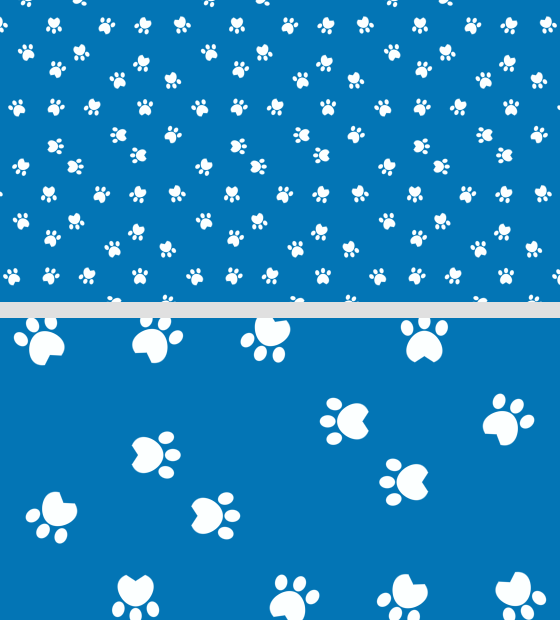
Top, the full canvas; bottom, a detail of the centre.
Write a Shadertoy shader that draws this pattern.

```glsl
// White paw prints scattered on a flat blue ground. Ten prints and their half-turn
// copies fill one cell of a slightly sheared lattice; each print is a notched pad
// and three oval toes, drawn with distance functions.

const float CANVAS_WIDTH = 768.0;              // design units across the canvas
const vec2  COLUMN_STEP  = vec2(251.0, 0.0);   // lattice step across
const vec2  ROW_STEP     = vec2(-7.0, 231.5);  // lattice step down
const vec2  TURN_SUM     = vec2(273.0, 182.3); // twice the half-turn centre

const vec3 BLUE  = vec3(0.01, 0.46, 0.71);
const vec3 WHITE = vec3(0.99, 1.00, 1.00);

const vec2  PAD_CENTER   = vec2(0.0, -3.7);
const vec2  PAD_RADII    = vec2(8.1, 7.6);
const float PAD_TAPER    = 0.025;              // narrows the pad towards the toes
const float NOTCH_DEPTH  = 4.0;                // notch tip below the pad centre
const float NOTCH_SLOPE  = 0.65;
const vec2  TOE_RADII    = vec2(2.8, 3.6);
const vec2  MIDDLE_TOE   = vec2(0.0, 8.2);
const vec2  SIDE_TOE     = vec2(7.9, 5.2);
const float SIDE_TILT    = 0.25;

// Centre x, centre y (downwards), heading in degrees clockwise from up
const int PRINT_COUNT = 10;
const vec3 PRINTS[PRINT_COUNT] = vec3[](
    vec3( 74.0,  34.5, 180.0), vec3(145.5,  35.5,  25.0),
    vec3(197.0,  35.0, 211.0), vec3(249.0,  34.0, 150.0),
    vec3( 37.0,  72.0, 337.0), vec3( 78.0,  95.5,  25.0),
    vec3(110.5,  72.0, 161.0), vec3(163.0, 185.3, 270.0),
    vec3(236.5, 185.0,  36.0), vec3( 75.8, 200.7,  90.0));

mat2 rotation(float a) {
    float c = cos(a), s = sin(a);
    return mat2(c, s, -s, c);
}

float ellipseDistance(vec2 p, vec2 radii) {
    float k = length(p / radii);
    float g = length(p / (radii * radii));
    return k * (k - 1.0) / max(g, 1e-4);
}

// Rounded pad with a V cut into its heel
float padDistance(vec2 p) {
    vec2 q = p - PAD_CENTER;
    float body = ellipseDistance(vec2(q.x * (1.0 + PAD_TAPER * q.y), q.y), PAD_RADII);
    float notch = -(q.y + NOTCH_DEPTH + NOTCH_SLOPE * abs(q.x))
                / length(vec2(1.0, NOTCH_SLOPE));
    return max(body, notch);
}

// Paw pointing along +y
float pawDistance(vec2 p) {
    p.x = abs(p.x);
    float middle = ellipseDistance(p - MIDDLE_TOE, TOE_RADII);
    float side = ellipseDistance(rotation(SIDE_TILT) * (p - SIDE_TOE), TOE_RADII);
    return min(padDistance(p), min(middle, side));
}

// Shortest offset on the sheared lattice
vec2 wrapToCell(vec2 p) {
    p -= ROW_STEP * round(p.y / ROW_STEP.y);
    return p - COLUMN_STEP * round(p.x / COLUMN_STEP.x);
}

float printsDistance(vec2 p) {
    float d = 1e3;
    for (int i = 0; i < PRINT_COUNT; i++) {
        vec2 q = wrapToCell(p - PRINTS[i].xy);
        float a = radians(PRINTS[i].z);
        vec2 forward = vec2(sin(a), -cos(a));
        vec2 right = vec2(cos(a), sin(a));
        d = min(d, pawDistance(vec2(dot(q, right), dot(q, forward))));
    }
    return d;
}

void mainImage(out vec4 fragColor, in vec2 fragCoord) {
    // Design units, measured from the top left
    float unit = CANVAS_WIDTH / iResolution.x;
    vec2 p = vec2(fragCoord.x, iResolution.y - fragCoord.y) * unit;

    // Prints and their half-turn copies
    float d = min(printsDistance(p), printsDistance(TURN_SUM - p));

    float cover = 1.0 - smoothstep(-0.75 * unit, 0.75 * unit, d);
    fragColor = vec4(mix(BLUE, WHITE, cover), 1.0);
}
```
